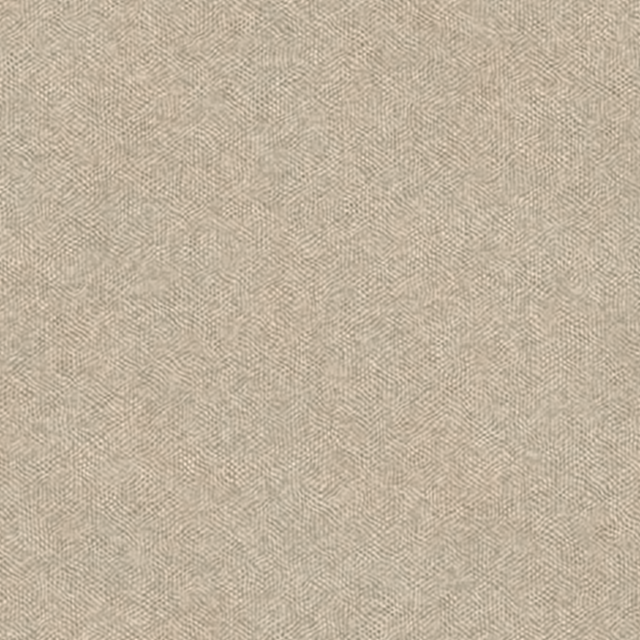
Write a WebGL 1 fragment shader that draws this texture.

```glsl
precision highp float;
// Fine beige woven cloth with short crossed diagonal dashes, faint ribs and soft mottling.

uniform vec2 u_resolution;

const float TAU = 6.2831853;
const vec3 SHADOW_BEIGE = vec3(0.685, 0.635, 0.555);
const vec3 LIGHT_BEIGE = vec3(0.835, 0.775, 0.695);
const vec3 WARM_TINT = vec3(0.007, -0.003, -0.007);

float hash(vec2 cell) {
  vec3 p = fract(vec3(cell.xyx) * 0.1031);
  p += dot(p, p.yzx + 33.33);
  return fract((p.x + p.y) * p.z);
}

// Smooth value noise, centred on zero, from -1 to 1.
float noise(vec2 p) {
  vec2 cell = floor(p);
  vec2 f = fract(p);
  f = f * f * (3.0 - 2.0 * f);
  float low = mix(hash(cell), hash(cell + vec2(1.0, 0.0)), f.x);
  float high = mix(hash(cell + vec2(0.0, 1.0)), hash(cell + vec2(1.0, 1.0)), f.x);
  return 2.0 * mix(low, high, f.y) - 1.0;
}

float fractalNoise(vec2 p) {
  float sum = 0.0;
  float amplitude = 0.6;
  for (int octave = 0; octave < 3; octave++) {
    sum += amplitude * noise(p);
    p = p * 2.03 + vec2(17.3, 9.1);
    amplitude *= 0.6;
  }
  return sum;
}

// One set of parallel threads; its strength and phase drift from patch to patch.
float threads(vec2 uv, vec2 frequency, float patchScale, float seed) {
  float strength = 0.6 + 0.75 * noise(uv * patchScale + seed);
  float drift = 0.35 * noise(uv * patchScale * 1.3 + seed + 41.7);
  return strength * cos(TAU * (dot(uv, frequency) + drift));
}

float weave(vec2 uv) {
  float falling = threads(uv, vec2(76.0, 106.0), 44.0, 3.1);
  float rising = threads(uv, vec2(76.0, -106.0), 48.0, 71.9);
  float ribs = threads(uv, vec2(146.0, 3.0), 38.0, 127.4);
  return falling + 0.85 * rising + 0.6 * ribs;
}

float grain(vec2 uv) {
  float fine = noise(uv * vec2(235.0, 225.0) + 13.0);
  float dashes = noise(uv * vec2(120.0, 200.0) + 57.0);
  return 0.75 * fine + 0.45 * dashes;
}

void main() {
  vec2 uv = gl_FragCoord.xy / min(u_resolution.x, u_resolution.y);

  // Combine thread relief, fibre grain and broad uneven dyeing.
  float mottling = fractalNoise(uv * vec2(5.0, 6.5) + 8.0);
  float tone = 0.47 + 0.42 * weave(uv) + 0.56 * grain(uv) + 0.09 * mottling;
  vec3 color = mix(SHADOW_BEIGE, LIGHT_BEIGE, tone);

  // Small warm and cool shifts across the cloth.
  float warmth = fractalNoise(uv * 9.0 + 63.0) + 0.6 * noise(uv * 48.0 + 29.0);
  color += WARM_TINT * warmth;

  gl_FragColor = vec4(clamp(color, 0.0, 1.0), 1.0);
}
```
